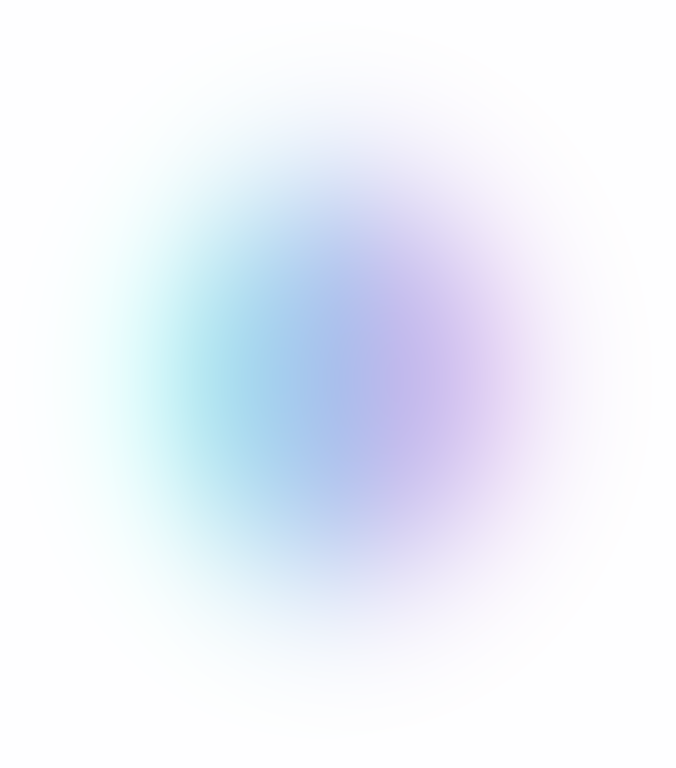
A Shadertoy shader for this background:

```glsl
// Soft oval glow on white, running from mint through blue and violet to pink.

const vec3 PAPER = vec3(0.998, 0.998, 0.999);

// Ink colours from left to right, and where each lies across the canvas
const int STOP_COUNT = 6;
const vec3 INKS[STOP_COUNT] = vec3[](
    vec3(0.550, 0.990, 0.970),   // mint
    vec3(0.565, 0.867, 0.922),   // aqua
    vec3(0.635, 0.784, 0.929),   // sky
    vec3(0.663, 0.745, 0.925),   // blue
    vec3(0.735, 0.706, 0.922),   // violet
    vec3(0.808, 0.675, 0.922));  // pink
const float STOPS[STOP_COUNT] = float[](0.14, 0.29, 0.435, 0.50, 0.59, 0.76);

// Glow shape, as fractions of the canvas width and height
const vec2 GLOW_CENTER = vec2(0.5, 0.505);
const float GLOW_RADIUS = 0.24;   // where the glow has half its strength
const float GLOW_BLUR = 0.10;     // standard deviation of the soft edge

// Horizontal ink gradient, linear between neighbouring stops
vec3 inkAt(float x) {
    vec3 ink = INKS[0];
    for (int i = 1; i < STOP_COUNT; i++) {
        float blend = clamp((x - STOPS[i - 1]) / (STOPS[i] - STOPS[i - 1]), 0.0, 1.0);
        ink = mix(ink, INKS[i], blend);
    }
    return ink;
}

// Gaussian-blurred step: 1 well inside the edge, 0 well outside
float blurredEdge(float signedDistance, float blur) {
    float z = clamp(signedDistance / blur, -4.0, 4.0);
    return 0.5 - 0.5 * tanh(0.798 * (z + 0.0447 * z * z * z));
}

void mainImage(out vec4 fragColor, in vec2 fragCoord) {
    vec2 uv = fragCoord / iResolution.xy;

    // The oval follows the proportions of the canvas
    float radius = length(uv - GLOW_CENTER);
    float coverage = blurredEdge(radius - GLOW_RADIUS, GLOW_BLUR);

    fragColor = vec4(mix(PAPER, inkAt(uv.x), coverage), 1.0);
}
```
